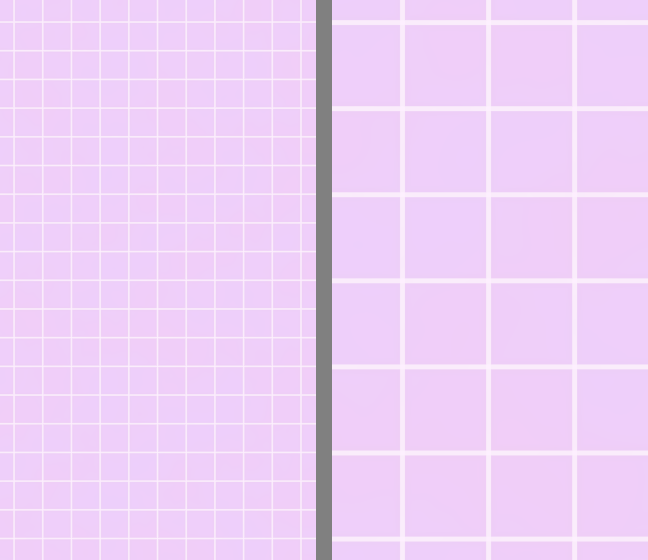
Left: the whole. Right: its middle third, enlarged.
Give the GLSL for this pattern, as a WebGL 1 fragment shader.

```glsl
precision highp float;

uniform vec2 u_resolution;

// Lengths are fractions of the canvas width
const float PITCH = 0.0908;
const vec2 FIRST_LINE = vec2(0.0445, 0.0680);
const float LINE_WIDTH = 0.0052;

const vec3 LILAC = vec3(0.938, 0.810, 0.978);
const vec3 MAUVE = vec3(0.930, 0.808, 0.962);
const vec3 LINE_COLOR = vec3(0.982, 0.932, 0.984);

float hash(vec2 p) {
    return fract(sin(dot(p, vec2(41.3, 289.1))) * 4375.85);
}

// Distance from each axis to its nearest grid line
vec2 gridDistance(vec2 p, vec2 origin, float pitch) {
    vec2 cell = (p - origin) / pitch;
    return abs(fract(cell + 0.5) - 0.5) * pitch;
}

// Antialiased coverage of a line of the given width
float lineMask(float dist, float width, float pixel) {
    return 1.0 - smoothstep(-0.7, 0.7, (dist - 0.5 * width) / pixel);
}

// Smooth tint drift in the range -1 to 1
float layeredSines(vec2 p) {
    float sum = 0.0;
    float amplitude = 0.5;
    for (int i = 0; i < 4; i++) {
        sum += amplitude * sin(p.x + 1.7 * sin(p.y)) * cos(p.y - 0.6 * p.x);
        p = mat2(1.2, 1.4, -1.4, 1.2) * p + 2.3;
        amplitude *= 0.5;
    }
    return sum;
}

// Tile fill with a slight hue shift and muted edges
vec3 tileColor(vec2 p, vec2 id, float edgeDistance) {
    float drift = layeredSines(p * 9.0) + 0.5 * (hash(id) - 0.5);
    float edge = 1.0 - smoothstep(0.003, 0.011, edgeDistance);
    vec3 fill = mix(LILAC, MAUVE, 0.6 * edge);
    return fill + drift * vec3(0.008, -0.003, -0.008);
}

void main() {
    vec2 p = gl_FragCoord.xy / u_resolution.x;
    float pixel = 1.0 / u_resolution.x;
    vec2 id = floor((p - FIRST_LINE) / PITCH);
    vec2 dist = gridDistance(p, FIRST_LINE, PITCH);

    vec3 color = tileColor(p, id, min(dist.x, dist.y));

    // Crossing lines, slightly uneven in strength
    float vertical = lineMask(dist.x, LINE_WIDTH, pixel);
    float horizontal = lineMask(dist.y, LINE_WIDTH, pixel);
    float strength = 0.95 + 0.05 * layeredSines(p * 25.0);
    color = mix(color, LINE_COLOR, max(vertical, horizontal) * strength);
    color += 0.012 * vertical * horizontal;

    gl_FragColor = vec4(color, 1.0);
}
```
